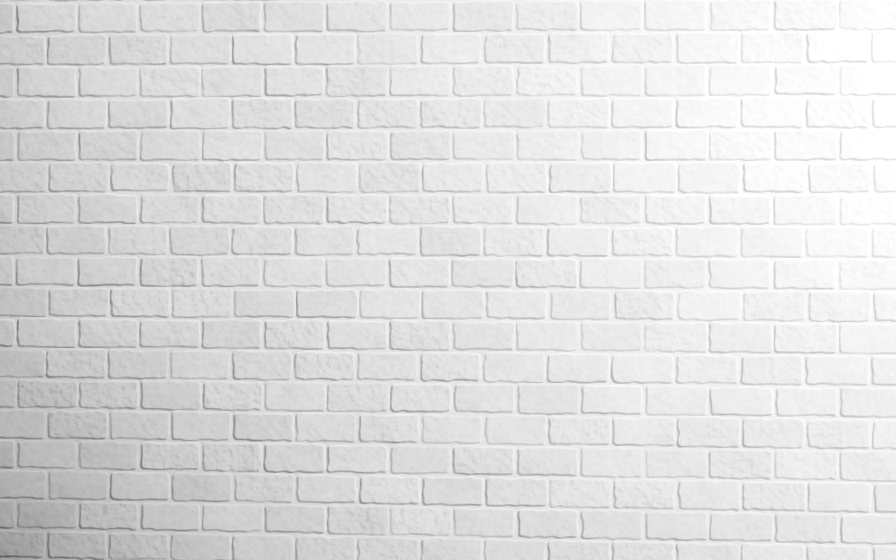
Give the GLSL for this texture, as a WebGL 1 fragment shader.

```glsl
precision highp float;
uniform vec2 u_resolution;

#define BRICK vec2(0.113, 0.0567)
#define JOINT 0.0052
#define CORNER 0.006
#define BEVEL 0.0022
#define WOBBLE 0.0036
#define ROUGHNESS 0.46
#define SHADOW 0.25
#define HIGHLIGHT 0.06
#define LIGHT_STEP vec2(0.0017, 0.0015)

float hash(vec2 p) {
  vec3 q = fract(vec3(p.xyx) * 0.1031);
  q += dot(q, q.yzx + 33.33);
  return fract((q.x + q.y) * q.z);
}

float noise(vec2 p) {
  vec2 i = floor(p), f = fract(p);
  f = f * f * (3.0 - 2.0 * f);
  return mix(mix(hash(i), hash(i + vec2(1.0, 0.0)), f.x),
             mix(hash(i + vec2(0.0, 1.0)), hash(i + vec2(1.0, 1.0)), f.x), f.y);
}

float fbm(vec2 p) {
  float sum = 0.0, amplitude = 0.5;
  for (int i = 0; i < 3; i++) {
    sum += amplitude * noise(p);
    p = p * 2.03 + 17.1;
    amplitude *= 0.5;
  }
  return sum;
}

// Running bond: courses counted from the top, fanning and narrowing downwards
vec2 wallCoord(vec2 p) {
  float across = p.x / 1.6;
  float x = p.x - 0.029;
  float course = (1.0 - p.y - mix(0.0031, -0.0042, across)) / mix(0.0578, 0.0588, across);
  course += mix(0.0027, 0.0013, across) * course * course;
  float row = floor(course);
  float shift = 0.5 * mod(row, 2.0) + 0.04 * (hash(vec2(row + 9.0, 4.0)) - 0.5);
  return vec2(9.16 * x - 0.21 * x * x + shift + 40.0, course + 40.0);
}

// Negative inside a brick, with uneven rounded edges
float brickDistance(vec2 p, vec2 wall, vec2 id) {
  vec2 uneven = vec2(hash(id + 7.0), hash(id + 19.0));
  vec2 local = (fract(wall) - 0.5) * BRICK;
  vec2 halfSize = 0.5 * BRICK - JOINT * mix(vec2(0.4), vec2(0.8), uneven);
  vec2 q = abs(local) - halfSize + CORNER;
  float d = length(max(q, 0.0)) + min(max(q.x, q.y), 0.0) - CORNER;
  return d + WOBBLE * (noise(p * 75.0) - 0.5);
}

float relief(vec2 p) {
  vec2 wall = wallCoord(p);
  vec2 id = floor(wall);
  float face = smoothstep(BEVEL, -BEVEL, brickDistance(p, wall, id));
  float proud = 0.3 + 0.4 * hash(id + 31.0) + 0.45 * noise(p * 24.0 + 5.0);
  float rough = ROUGHNESS * mix(0.5, 1.6, pow(hash(id + 53.0), 2.0));
  float grain = fbm(p * 115.0) - 0.45;
  return face * (proud + rough * grain) + 0.18 * (1.0 - face) * grain;
}

// Broad light falling off to the left and into the lower left corner
float wallLight(vec2 uv) {
  float light = 0.828 + 0.125 * pow(uv.x, 0.6) - 0.03 * exp(-8.0 * uv.x);
  light -= 0.04 * pow(1.0 - uv.y, 3.0);
  light -= 0.17 * exp(-3.5 * length(uv * vec2(1.3, 1.0)));
  vec2 glow = (uv - vec2(0.98, 0.82)) * vec2(1.6, 1.3);
  return light + 0.055 * exp(-3.0 * dot(glow, glow));
}

void main() {
  vec2 uv = gl_FragCoord.xy / u_resolution;
  vec2 p = vec2(uv.x * 1.6, uv.y);
  vec2 wall = wallCoord(p);
  vec2 id = floor(wall);

  // Slopes facing the upper right are lit, the others shaded
  float slope = relief(p - LIGHT_STEP) - relief(p + LIGHT_STEP);
  float contrast = mix(1.2, 0.65, smoothstep(0.1, 1.0, uv.x * 0.75 + uv.y * 0.25));
  float shade = contrast * (SHADOW * min(slope, 0.0) + HIGHLIGHT * max(slope, 0.0));

  // Paint tone: clean joints, slight change between bricks, soft blotches
  float face = smoothstep(BEVEL, -BEVEL, brickDistance(p, wall, id));
  float tone = mix(0.014, 0.022 * (hash(id) - 0.5), face);
  tone += 0.03 * (fbm(p * 14.0) - 0.45);
  tone += 0.045 * (fbm(p * 140.0 + 9.0) - 0.45) * mix(0.4, 1.0, face);

  float value = wallLight(uv) + shade + tone * contrast;
  gl_FragColor = vec4(vec3(clamp(value, 0.0, 1.0)), 1.0);
}
```
